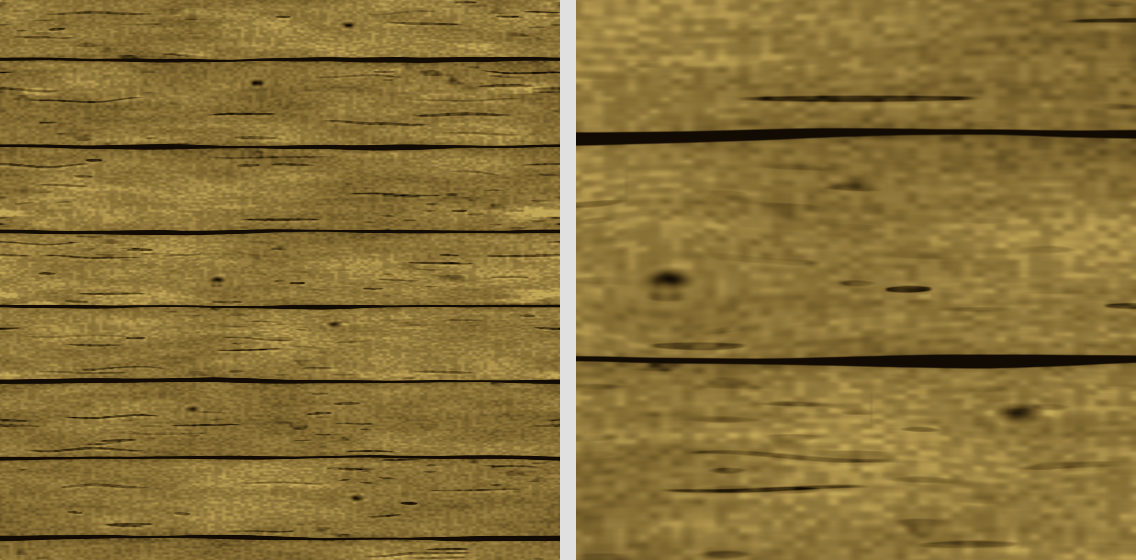
Left: the whole. Right: its middle third, enlarged.
Reproduce this texture procedurally as a WebGL 2 fragment shader.

```glsl
#version 300 es
precision highp float;

uniform vec2 u_resolution;
out vec4 outColor;

#define BOARDS 7.0
#define SEAM_SHIFT 0.04
#define SEAM_BOW 0.024
#define SEAM_WAVE 0.010
#define SEAM_WIDTH 0.0026
#define CRACKS 13
#define BASE_TONE 3.72
#define MOTTLE 2.6
#define STREAK 1.7
#define GRAIN 1.5
#define WEAR 1.5

const float TAU = 6.28319;
const vec3 SOOT  = vec3(0.07, 0.045, 0.015);
const vec3 UMBER = vec3(0.22, 0.17, 0.06);
const vec3 BROWN = vec3(0.38, 0.30, 0.13);
const vec3 OCHRE = vec3(0.49, 0.40, 0.18);
const vec3 STRAW = vec3(0.58, 0.48, 0.24);
const vec3 PALE  = vec3(0.72, 0.62, 0.32);

float hash(vec2 p) {
  return fract(sin(dot(p, vec2(127.1, 311.7))) * 43758.5453);
}

// Value noise that wraps across the canvas; freq.x must be whole.
float noise(vec2 p, vec2 freq, float seed) {
  p = p * freq + vec2(0.0, seed * 91.0);
  vec2 i = floor(p), f = fract(p);
  f = f * f * (3.0 - 2.0 * f);
  float x0 = mod(i.x, freq.x), x1 = mod(i.x + 1.0, freq.x);
  return mix(mix(hash(vec2(x0, i.y)), hash(vec2(x1, i.y)), f.x),
             mix(hash(vec2(x0, i.y + 1.0)), hash(vec2(x1, i.y + 1.0)), f.x), f.y);
}

float fbm(vec2 p, vec2 freq, float seed) {
  float sum = 0.0, amp = 0.5;
  for (int i = 0; i < 4; i++) {
    sum += amp * noise(p, freq, seed + float(i) * 8.0);
    freq *= 2.0;
    amp *= 0.5;
  }
  return sum / 0.9375;
}

float wrapDelta(float d) { return fract(d + 0.5) - 0.5; }

// Tapered splits along the grain: x = darkness, y = lit lower lip.
vec2 cracks(vec2 p, float board, float aa) {
  vec2 result = vec2(0.0);
  for (int i = 0; i < CRACKS; i++) {
    vec2 key = vec2(float(i) + 3.0, board + 17.0);
    float size = hash(key + 40.0);
    float reach = mix(0.015, 0.13, size * size);
    float dx = wrapDelta(p.x - hash(key)) / reach;
    float taper = max(1.0 - dx * dx, 0.0);
    float bend = (noise(p, vec2(12.0, 0.0), board + float(i)) - 0.5) * 0.009;
    float dy = p.y - mix(0.012, 0.128, hash(key + 80.0)) - bend;
    float width = mix(0.0006, 0.0019, hash(key + 120.0)) * taper;
    float strength = smoothstep(0.0, 0.4, taper) * mix(0.4, 1.0, hash(key + 160.0));
    result.x = max(result.x, strength * (1.0 - smoothstep(width, width + aa, abs(dy))));
    result.y = max(result.y, strength * exp(-pow((dy + 0.004) / 0.002, 2.0)));
  }
  return result;
}

vec3 woodRamp(float tone) {
  vec3 c = mix(SOOT, UMBER, clamp(tone, 0.0, 1.0));
  c = mix(c, BROWN, clamp(tone - 1.0, 0.0, 1.0));
  c = mix(c, OCHRE, clamp(tone - 2.0, 0.0, 1.0));
  c = mix(c, STRAW, clamp(tone - 3.0, 0.0, 1.0));
  return mix(c, PALE, clamp(tone - 4.0, 0.0, 1.3));
}

void main() {
  vec2 uv = gl_FragCoord.xy / u_resolution;
  float aa = max(0.0014, 1.0 / u_resolution.y);

  // Uneven board heights and gently wandering seams
  float bow = pow(0.5 + 0.5 * cos(TAU * (uv.y - 0.6)), 2.0);
  float row = (uv.y + SEAM_BOW * bow - SEAM_SHIFT) * BOARDS;
  float seam = floor(row + 0.5);
  float seamId = mod(seam, BOARDS);
  float wave = (fbm(uv, vec2(3.0, 0.0), seamId + 50.0) - 0.5) * SEAM_WAVE;
  float d = (row - seam) / BOARDS - wave;
  float boardRow = d > 0.0 ? seam : seam - 1.0;
  float board = mod(boardRow, BOARDS);
  vec2 p = vec2(uv.x, (row - boardRow) / BOARDS);

  // Knot, with grain parted around it
  vec2 knotAt = vec2(hash(vec2(board, 5.3)), mix(0.03, 0.11, hash(vec2(board, 9.7))));
  vec2 k = vec2(wrapDelta(p.x - knotAt.x), p.y - knotAt.y);
  float knotOn = step(0.3, hash(vec2(board, 21.4)));
  float knot = length(k / vec2(0.013, 0.006));
  vec2 g = p;
  g.y -= knotOn * 0.3 * k.y * exp(-dot(k, k) / 0.0016);
  g.y += (noise(p, vec2(5.0, 14.0), board + 30.0) - 0.5) * 0.014;

  // Mottling, fibres and pale worn patches
  float mottle = fbm(g, vec2(4.0, 16.0), board);
  float streak = fbm(g, vec2(10.0, 90.0), board + 10.0);
  float grain = noise(g, vec2(150.0, 260.0), board + 20.0);
  float worn = smoothstep(0.48, 0.72, fbm(p, vec2(3.0, 12.0), board + 60.0));
  float tone = BASE_TONE + 0.4 * (hash(vec2(board, 2.6)) - 0.5);
  tone += MOTTLE * (mottle - 0.5) + STREAK * (streak - 0.5) + GRAIN * (grain - 0.5);
  tone += WEAR * worn * smoothstep(0.35, 0.65, noise(g, vec2(14.0, 100.0), board + 70.0));

  // Short dark flecks, gathered in drifts
  float drift = smoothstep(0.38, 0.62, fbm(p, vec2(4.0, 18.0), board + 80.0));
  float fleck = smoothstep(0.68, 0.86, noise(g, vec2(26.0, 170.0), board + 90.0));
  tone -= 1.7 * fleck * drift;

  // Faint marks across the grain
  float across = smoothstep(0.86, 0.97, noise(p, vec2(110.0, 9.0), board + 100.0));
  tone -= 0.6 * across * drift;

  // Splits and knots
  vec2 split = cracks(p, board, aa);
  tone += 0.6 * split.y - 2.8 * split.x;
  float stain = exp(-dot(k, k) / 0.0007) * smoothstep(0.4, 0.7, streak);
  float rim = exp(-pow((knot - 1.3) / 0.4, 2.0));
  tone += knotOn * (0.8 * rim - 3.0 * exp(-knot * knot * 1.6) - 1.2 * stain);

  // Seam gap, with soft shade on both edges
  float gap = SEAM_WIDTH * mix(0.35, 1.6, noise(uv, vec2(7.0, 0.0), seamId + 110.0));
  float shade = d < 0.0 ? 1.8 * exp(d / 0.006) : 0.9 * exp(-d / 0.004);
  tone -= shade * mix(0.6, 1.2, mottle);
  tone = mix(tone, 0.0, 1.0 - smoothstep(gap, gap + aa, abs(d)));

  outColor = vec4(woodRamp(tone), 1.0);
}
```
